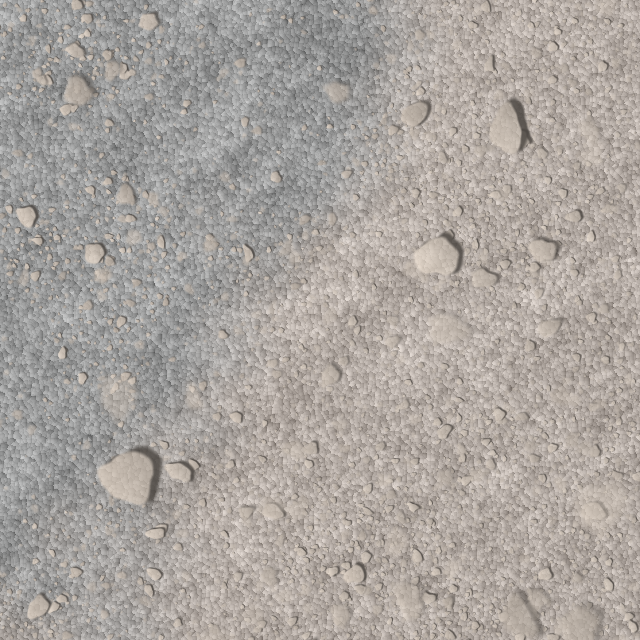
This texture is drawn by a WebGL 1 fragment shader. Its source:

```glsl
precision highp float;
// Dusty grey and beige gravel ground with half-buried stones lit from the left.
uniform vec2 u_resolution;

const vec3 GREY_DUST = vec3(0.595, 0.598, 0.598);
const vec3 WARM_DUST = vec3(0.695, 0.660, 0.634);
const vec3 STONE = vec3(0.775, 0.733, 0.690);
const vec3 SHADOW = vec3(0.300, 0.280, 0.262);
const vec2 LIGHT = vec2(-0.90, -0.43);   // direction towards the light
const float GRAIN_FREQ = 165.0;
const float GRAIN_CONTRAST = 0.21;
const float STREAK_ANGLE = 0.72;
const float STREAK_CONTRAST = 0.13;
const float SHADOW_LENGTH = 0.32;        // in stone radii

vec4 hash4(vec2 p) {
  vec4 q = fract(p.xyxy * vec4(0.1031, 0.1030, 0.0973, 0.1099));
  q += dot(q, q.wzxy + 33.33);
  return fract((q.xxyz + q.yzzw) * q.zywx);
}

float noise(vec2 p) {
  vec2 i = floor(p), f = fract(p);
  f = f * f * (3.0 - 2.0 * f);
  float low = mix(hash4(i).x, hash4(i + vec2(1.0, 0.0)).x, f.x);
  float high = mix(hash4(i + vec2(0.0, 1.0)).x, hash4(i + 1.0).x, f.x);
  return mix(low, high, f.y);
}

float fbm(vec2 p) {
  float sum = 0.0, amp = 0.53;
  for (int i = 0; i < 4; i++) {
    sum += amp * noise(p);
    p = p * 2.03 + 17.3;
    amp *= 0.5;
  }
  return sum;
}

vec2 rotate(vec2 p, float a) {
  return vec2(cos(a) * p.x + sin(a) * p.y, cos(a) * p.y - sin(a) * p.x);
}

// Share of warm dust: grows towards the lower right with ragged borders.
float warmth(vec2 p) {
  float side = p.x - 0.13 - 0.55 * (p.y - 0.1);
  return smoothstep(-0.22, 0.28, side + 0.75 * (fbm(p * 4.0 + 3.0) - 0.5));
}

// Cellular grains: own tone, slope towards the light and dark gaps.
float grain(vec2 p) {
  vec2 cell = floor(p), nearest = vec2(0.0);
  float best = 9.0, tone = 0.0;
  for (int y = -1; y <= 1; y++)
  for (int x = -1; x <= 1; x++) {
    vec2 id = cell + vec2(float(x), float(y));
    vec4 h = hash4(id);
    vec2 d = p - id - h.xy;
    if (dot(d, d) < best) { best = dot(d, d); nearest = d; tone = h.z; }
  }
  return (tone - 0.5) * 0.7 + 0.45 * dot(nearest, LIGHT) + 0.12 - 0.45 * best;
}

// Signed distance to a lumpy, slightly angular stone.
float stoneShape(vec2 d, float r, vec4 h) {
  d = rotate(d, h.x * 6.283);
  d.y *= 1.0 + 0.45 * h.y;
  float a = atan(d.y, d.x);
  float lumps = 0.12 * sin(2.0 * a + 9.0 * h.z) + 0.10 * sin(3.0 * a + 9.0 * h.w)
              + 0.05 * sin(5.0 * a + 20.0 * h.y);
  return length(d) * (1.0 + lumps) - r;
}

// One scatter of stones, gathered in clusters and denser on warm dust.
vec3 scatterStones(vec3 col, vec2 p, float freq, float amount, float grit, float px) {
  vec2 cell = floor(p * freq);
  for (int y = -1; y <= 1; y++)
  for (int x = -1; x <= 1; x++) {
    vec2 id = cell + vec2(float(x), float(y));
    vec4 h = hash4(id + freq * 3.7), k = hash4(id + freq * 5.1 + 40.0);
    vec2 c = (id + 0.1 + 0.8 * h.xy) / freq;
    float cluster = smoothstep(0.38, 0.70, noise(c * 6.5 + 11.0));
    float chance = amount * (0.22 + 0.55 * warmth(c) + 0.9 * cluster);
    if (h.z < chance) {
      float r = mix(0.15, 0.40, h.w * h.w) / freq;
      vec2 d = p - c;
      float raised = smoothstep(0.30, 0.85, k.x + 0.25 * cluster);
      float soft = px + r * mix(0.30, 0.06, raised);
      float shade = stoneShape(d + LIGHT * r * SHADOW_LENGTH, r, k);
      col = mix(col, SHADOW, 0.85 * raised * (1.0 - smoothstep(-soft, soft + 0.08 * r, shade)));
      float body = 1.0 - smoothstep(-soft, soft, stoneShape(d, r, k));
      float slope = dot(d, LIGHT) / r;
      vec3 face = STONE * (0.97 + 0.07 * k.w + mix(0.03, 0.09, raised) * slope) + grit;
      col = mix(col, face, body * mix(0.55, 0.97, raised));
    }
  }
  return col;
}

void main() {
  float size = min(u_resolution.x, u_resolution.y);
  vec2 p = gl_FragCoord.xy / size;
  float px = 0.7 / size;

  // Dust colour with slanting streaks and broad patches
  vec3 col = mix(GREY_DUST, WARM_DUST, warmth(p));
  vec2 along = rotate(p, STREAK_ANGLE);
  col += STREAK_CONTRAST * (fbm(along * vec2(5.0, 22.0)) - 0.5);
  col += 0.10 * (fbm(p * 24.0 + 7.0) - 0.5);

  // Sand grains at two sizes
  float fine = grain(p * GRAIN_FREQ), coarse = grain(p * GRAIN_FREQ * 0.55 + 31.0);
  col += GRAIN_CONTRAST * (fine + 0.45 * coarse);

  // Pebbles first, then ever larger stones with roughened outlines
  float grit = 0.07 * fine + 0.10 * (fbm(p * 40.0) - 0.5);
  vec2 rough = p + 0.006 * (vec2(noise(p * 60.0), noise(p * 60.0 + 50.0)) - 0.5);
  col = scatterStones(col, p, 83.0, 0.40, grit, px);
  col = scatterStones(col, p, 45.0, 0.36, grit, px);
  col = scatterStones(col, rough, 22.0, 0.26, grit, px);
  col = scatterStones(col, rough, 9.0, 0.24, grit, px);
  gl_FragColor = vec4(clamp(col, 0.0, 1.0), 1.0);
}
```
